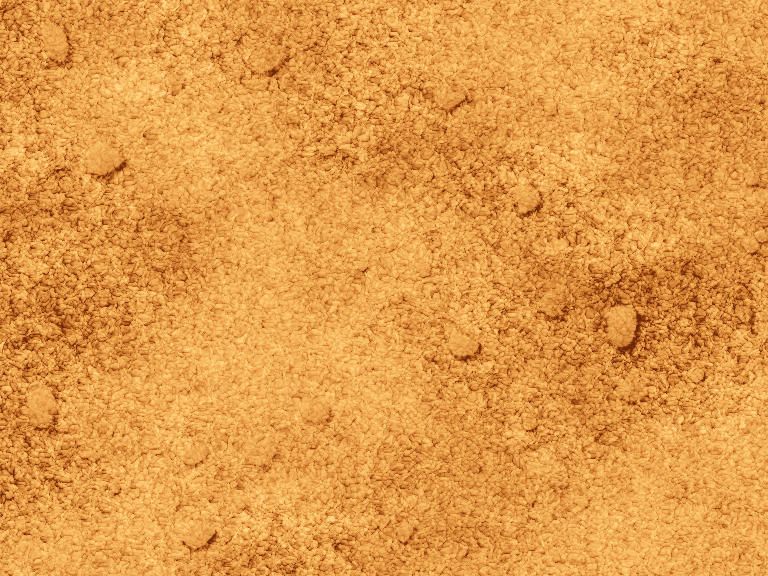
Reproduce this texture procedurally as a WebGL 1 fragment shader.

```glsl
precision highp float;
uniform vec2 u_resolution;
const vec2 LIGHT = vec2(-0.6, 0.8);

vec3 hash3(vec2 p) {
  vec3 q = vec3(dot(p, vec2(127.1, 311.7)), dot(p, vec2(269.5, 183.3)), dot(p, vec2(419.2, 371.9)));
  return fract(sin(q) * 43758.545);
}

vec2 rotate(vec2 p, float angle) {
  float c = cos(angle), s = sin(angle);
  return vec2(c * p.x - s * p.y, s * p.x + c * p.y);
}

// Cell k of the three by three block around p
vec2 neighbour(vec2 p, float k) {
  return floor(p) + vec2(mod(k, 3.0), floor((k + 0.5) / 3.0)) - 1.0;
}

// Smooth cellular noise, mean 0 and spread near 1
float cellBlend(vec2 p) {
  float sum = 0.0, total = 0.0;
  for (float k = 0.0; k < 9.0; k++) {
    vec2 id = neighbour(p, k);
    vec3 rnd = hash3(id + 100.0);
    vec2 offset = p - id - 0.1 - 0.8 * rnd.xy;
    float weight = exp(-4.5 * dot(offset, offset));
    sum += weight * rnd.z;
    total += weight;
  }
  return (sum / total - 0.5) * 4.0;
}

// Packed grains: each has its own tone, a lit side and dark gaps around it
float grains(vec2 p) {
  vec3 nearest = vec3(2.0);
  for (float k = 0.0; k < 9.0; k++) {
    vec2 id = neighbour(p, k);
    vec3 rnd = hash3(id + 7.0);
    vec2 offset = p - id - rnd.xy;
    if (dot(offset, offset) < dot(nearest.xy, nearest.xy)) nearest = vec3(offset, rnd.z - 0.5);
  }
  return 1.9 * nearest.z + 1.4 * dot(nearest.xy, LIGHT) + 2.3 * (0.45 - length(nearest.xy));
}

float clodDistance(vec2 q, float radius, vec3 form) {
  q = rotate(q, form.y * 6.28) / radius;
  q.y *= 1.0 + 0.4 * form.z;
  q += 0.15 * sin(q.yx * 2.6 + form.xy * 20.0);
  return (length(q) - 1.0) * radius;
}

// Scattered lumps, each with a shadow on its far side
float addClods(float tone, vec2 p, float scale, float density, float strength, float grain) {
  p *= scale;
  for (float k = 0.0; k < 9.0; k++) {
    vec2 id = neighbour(p, k);
    vec3 rnd = hash3(id + scale);
    vec3 form = hash3(id + scale + 57.0);
    float present = (rnd.z < density ? strength : 0.0) * mix(0.45, 1.0, fract(form.z * 7.0));
    float radius = mix(0.10, 0.27, form.x * form.x);
    vec2 q = p - id - 0.2 - 0.6 * rnd.xy;
    float edge = max(0.12 * radius, 0.6 * scale / u_resolution.y);
    float body = 1.0 - smoothstep(-edge, edge, clodDistance(q, radius, form));
    float shadeDistance = clodDistance(q + LIGHT * radius * 0.28, radius, form);
    float shadow = 1.0 - smoothstep(-0.1 * radius, 0.35 * radius, shadeDistance);
    float lit = 0.35 + 0.8 * dot(q, LIGHT) / radius + 0.45 * grain;
    tone -= 2.8 * shadow * (1.0 - body) * present;
    tone = mix(tone, lit, body * present);
  }
  return tone;
}

// Short pale straws, one at most in each cell
float fibres(vec2 p, float scale, float density) {
  p *= scale;
  vec3 rnd = hash3(floor(p) + 311.0);
  vec2 q = rotate(fract(p) - 0.3 - 0.4 * rnd.xy, rnd.x * 40.0);
  q.x -= clamp(q.x, -0.2, 0.2);
  float edge = 0.6 * scale / u_resolution.y;
  return step(rnd.z, density) * (1.0 - smoothstep(0.01, 0.025 + edge, length(q)));
}

vec3 blendFrom(vec3 base, vec3 next, float low, float high, float tone) {
  return mix(base, next, clamp((tone - low) / (high - low), 0.0, 1.0));
}

vec3 sandColour(float tone) {
  vec3 c = vec3(0.42, 0.16, 0.04);
  c = blendFrom(c, vec3(0.61, 0.28, 0.08), -3.4, -2.2, tone);
  c = blendFrom(c, vec3(0.75, 0.43, 0.15), -2.2, -1.4, tone);
  c = blendFrom(c, vec3(0.84, 0.52, 0.21), -1.4, -0.7, tone);
  c = blendFrom(c, vec3(0.89, 0.60, 0.27), -0.7, -0.05, tone);
  c = blendFrom(c, vec3(0.94, 0.67, 0.33), -0.05, 0.65, tone);
  c = blendFrom(c, vec3(0.97, 0.74, 0.39), 0.65, 1.6, tone);
  return blendFrom(c, vec3(1.0, 0.83, 0.52), 1.6, 3.0, tone);
}

void main() {
  vec2 p = gl_FragCoord.xy / u_resolution.y;
  // Broad hollows and rough patches
  vec2 warped = p + 0.025 * sin(p.yx * vec2(14.0, 10.0) + vec2(1.0, 4.0));
  float hollows = cellBlend(rotate(warped, 0.15) * vec2(3.0, 5.6) + 3.0);
  float patches = cellBlend(rotate(warped, -0.2) * vec2(8.0, 13.0) + 20.0);
  float clumps = cellBlend(rotate(p, 0.5) * vec2(26.0, 33.0) + 60.0);
  float rough = smoothstep(-0.9, 1.3, 0.6 * patches - 0.7 * hollows);
  // Grain, pores and crumbs, on turned and bent grids
  float pores = cellBlend(rotate(p, 1.1) * 70.0);
  vec2 bent = p + 0.003 * vec2(pores, clumps);
  float grain = 0.85 * grains(rotate(bent, 0.6) * 180.0) + 0.6 * grains(rotate(bent, 2.2) * 110.0);
  grain *= mix(0.9, 1.15, rough);
  float tone = 0.08 + 0.48 * hollows + 0.28 * patches + 0.18 * clumps + grain;
  tone -= mix(0.4, 1.1, rough) * smoothstep(0.7, 1.7, pores);
  tone += mix(0.15, 0.55, rough) * grains(rotate(bent, 0.9) * 52.0);
  // Lumps from small to large, then straws
  tone = addClods(tone, p, 42.0, 0.30, 0.3 + 0.5 * rough, grain);
  tone = addClods(tone, p, 18.0, 0.22, 0.85, grain);
  tone = addClods(tone, p, 8.0, 0.20, 0.9, grain);
  tone += 1.1 * fibres(p, 24.0, 0.12);
  gl_FragColor = vec4(sandColour(tone), 1.0);
}
```
